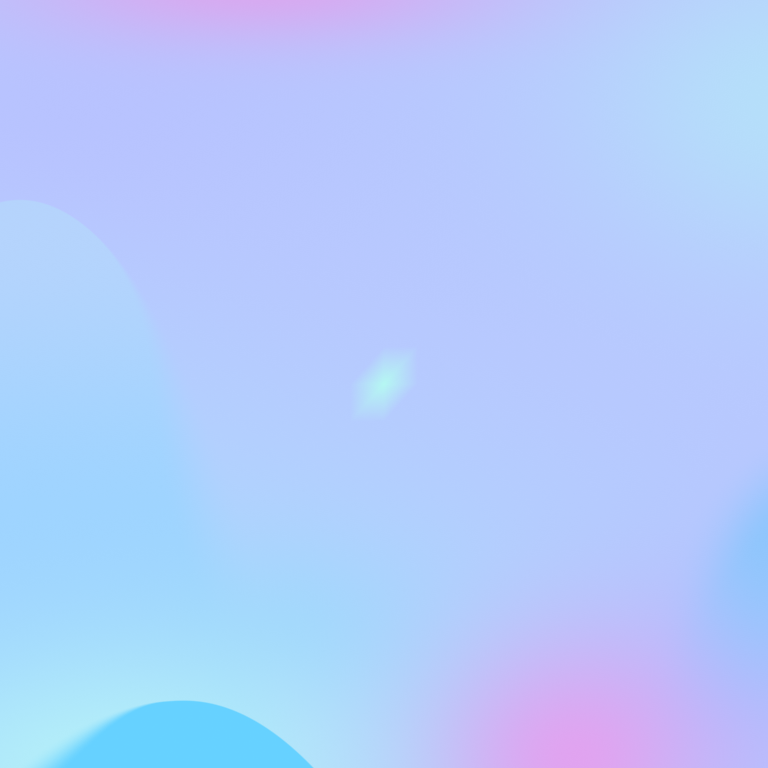
This background is drawn by a WebGL 1 fragment shader. Its source:

```glsl
precision highp float;
// Pastel mesh gradient: soft hills, pink and cyan glows, and a small central glint.

uniform vec2 u_resolution;

// Elliptical falloff: 1 at the centre, fading smoothly outwards.
float glow(vec2 p, vec2 center, vec2 radius) {
  vec2 q = (p - center) / radius;
  return exp(-dot(q, q));
}

// Approximate distance below a parabolic hilltop, positive inside.
float hill(vec2 p, vec2 peak, float steepness) {
  float dx = p.x - peak.x;
  float slope = 2.0 * steepness * dx;
  return (peak.y - steepness * dx * dx - p.y) / sqrt(1.0 + slope * slope);
}

// Hexagonal falloff, stretched along the rising diagonal.
float glint(vec2 p) {
  vec2 q = (p - 0.5) / vec2(0.044, 0.049);
  float edge = max(max(abs(q.x), abs(q.y)), abs(q.x - q.y));
  return clamp(1.0 - edge, 0.0, 1.0);
}

float hash(vec2 p) {
  return fract(sin(dot(p, vec2(127.1, 311.7))) * 43758.5453);
}

void main() {
  vec2 uv = gl_FragCoord.xy / u_resolution;
  float pixel = 1.0 / min(u_resolution.x, u_resolution.y);

  // Periwinkle sky, bluer towards the lower left
  float rise = uv.y + 0.35 * uv.x;
  vec3 color = mix(vec3(0.69, 0.83, 0.995), vec3(0.72, 0.785, 0.998),
                   smoothstep(0.3, 0.85, rise));
  color = mix(color, vec3(0.72, 0.755, 1.0), 0.7 * glow(uv, vec2(0.1, 0.86), vec2(0.35, 0.15)));

  // Glows along the top
  color = mix(color, vec3(0.71, 0.875, 0.98), glow(uv, vec2(1.04, 0.87), vec2(0.27, 0.21)));
  color = mix(color, vec3(0.85, 0.66, 0.94), glow(uv, vec2(0.34, 1.02), vec2(0.31, 0.075)));

  // Left hill: crisp at its peak, dissolving lower down
  float leftHill = hill(uv, vec2(0.026, 0.741), 4.7);
  float softness = mix(0.12, 2.0 * pixel, smoothstep(0.28, 0.7, uv.y));
  vec3 hillColor = mix(vec3(0.62, 0.83, 1.0), vec3(0.71, 0.83, 0.99),
                       smoothstep(0.3, 0.72, uv.y));
  color = mix(color, hillColor, smoothstep(0.0, softness, leftHill));

  // Blue and pale cyan pools along the bottom
  color = mix(color, vec3(0.62, 0.835, 0.99), 0.9 * glow(uv, vec2(0.36, 0.17), vec2(0.2, 0.12)));
  color = mix(color, vec3(0.71, 0.94, 0.975), glow(uv, vec2(0.16, -0.01), vec2(0.34, 0.17)));

  // Lilac corner and pink pool
  color = mix(color, vec3(0.71, 0.74, 0.995), glow(uv, vec2(0.97, 0.08), vec2(0.25, 0.22)));
  color = mix(color, vec3(0.88, 0.64, 0.94), glow(uv, vec2(0.75, 0.01), vec2(0.175, 0.155)));

  // Right hill, brightest blue at the canvas edge
  float rightHill = hill(uv, vec2(1.05, 0.44), 4.5);
  float rightFill = smoothstep(0.0, 0.12, rightHill) * smoothstep(0.83, 1.0, uv.x)
                  * smoothstep(0.0, 0.32, uv.y);
  color = mix(color, vec3(0.56, 0.775, 0.99), rightFill);

  // Bright front hill, with a feathered left flank
  float frontHill = hill(uv, vec2(0.24, 0.089), uv.x < 0.24 ? 1.84 : 3.08);
  float feather = mix(0.05, 2.0 * pixel, smoothstep(0.04, 0.21, uv.x));
  color = mix(color, vec3(0.40, 0.82, 1.0), smoothstep(0.0, feather, frontHill));

  // Central glint
  color = mix(color, vec3(0.71, 0.97, 0.95), glint(uv));

  // Faint dither against banding
  color += (hash(gl_FragCoord.xy) - 0.5) / 255.0;
  gl_FragColor = vec4(color, 1.0);
}
```
